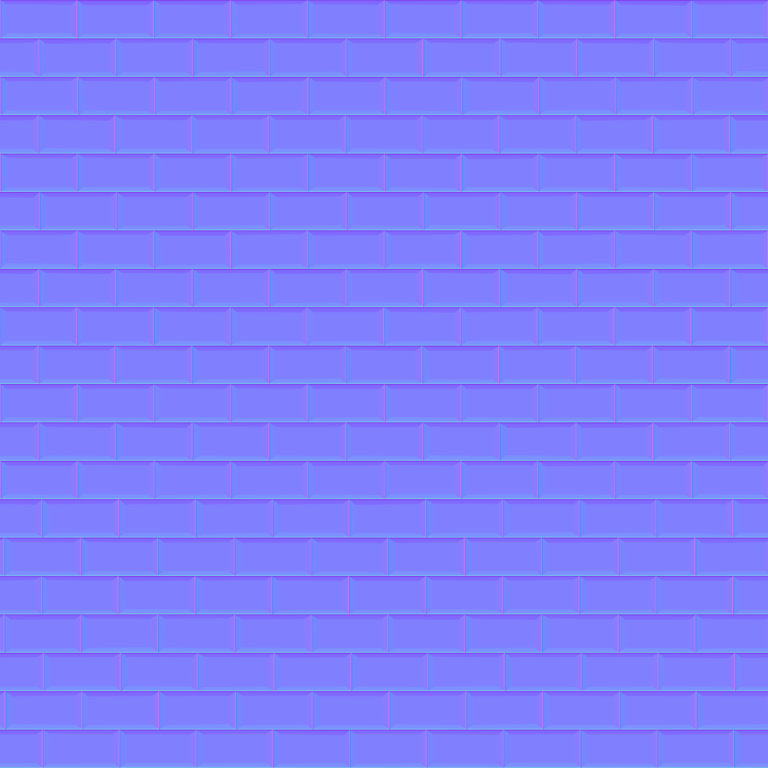
A WebGL 2 fragment shader for this texture map:

```glsl
#version 300 es
precision highp float;
// Tangent-space normal map of bevelled wall tiles in running bond, 10 across and 20 down.
// Each tile gets four mitred bevels and a rounded lip at the thin joint;
// hashes on wrapped tile indices vary row offset, bevel width, skew and strength.
uniform vec2 u_resolution;
out vec4 fragColor;

float hash(vec2 p) {
    return fract(sin(dot(p, vec2(127.1, 311.7))) * 43758.5453);
}

// Horizontal shift of a row: half a tile on even rows, plus uneven laying lower down
float rowShift(float row) {
    float halfTile = 0.05 * (1.0 - mod(row, 2.0));
    float lower = step(row, 6.5);
    return halfTile + 0.0045 * lower + (0.0018 + 0.0017 * lower) * hash(vec2(row, 4.0));
}

vec3 tileNormal(vec2 uv) {
    // Tile lookup
    float row = mod(floor(uv.y * 20.0), 20.0);
    float along = (uv.x - rowShift(row)) * 10.0;
    vec2 id = vec2(mod(floor(along), 10.0), row);
    vec2 p = vec2((fract(along) - 0.5) * 0.1, (fract(uv.y * 20.0) - 0.5) * 0.05);
    p += (vec2(hash(id + 11.0), hash(id + 23.0)) - 0.5) * vec2(0.0007, 0.0002);

    // Distance to the nearest side on each axis, and in bevel widths
    vec2 halfSize = vec2(0.0497, 0.0247);
    vec2 edge = halfSize - abs(p);
    vec2 side = sign(p);
    vec2 vary = vec2(hash(id + 31.0 + side.x), hash(id + 47.0 + side.y)) - 0.5;
    vec2 skew = vec2(hash(id + 59.0 + side.x), hash(id + 71.0 + side.y)) - 0.5;
    vec2 width = vec2(0.0085, 0.0064) * (1.0 + 0.2 * vary + 0.25 * skew * p.yx / halfSize.yx);
    vec2 q = edge / width;

    // Bevel slopes: left or right, bottom or top, joined along the mitre
    vec2 slopeX = p.x < 0.0 ? vec2(-0.065, 0.05) : vec2(0.08, -0.03);
    vec2 slopeY = p.y < 0.0 ? vec2(-0.03, 0.13) : vec2(0.0, -0.17);
    slopeX *= 1.0 + 0.3 * vary.x;
    slopeY *= 1.0 + 0.12 * vary.y + 0.3 * (0.5 - clamp(q.y, 0.0, 1.0));
    vec2 slope = mix(slopeX, slopeY, smoothstep(-0.12, 0.12, q.x - q.y));
    slope *= 1.0 - smoothstep(0.8, 1.05, min(q.x, q.y));

    // Rounded lip, flattening out in the joint
    vec2 lip = 1.0 - smoothstep(vec2(0.0003), vec2(0.0018, 0.0016), edge);
    vec2 lipSlope = vec2(p.x < 0.0 ? -0.2 : 0.3, p.y < 0.0 ? 0.33 : -0.3);
    lip *= lipSlope * (1.0 + vec2(0.6, 0.3) * vary);
    slope = (slope + lip) * smoothstep(-0.0005, 0.0002, min(edge.x, edge.y));

    return vec3(slope, sqrt(max(1.0 - dot(slope, slope), 0.0)) - 0.1 * max(lip.y, -lip.y));
}

void main() {
    // Average a 4 by 4 grid of samples to smooth the thin joints
    vec3 sum = vec3(0.0);
    for (int i = 0; i < 16; i++) {
        vec2 offset = (vec2(i % 4, i / 4) - 1.5) / 4.0;
        sum += tileNormal((gl_FragCoord.xy + offset) / u_resolution);
    }
    fragColor = vec4(0.5 + 0.5 * sum / 16.0, 1.0);
}
```
